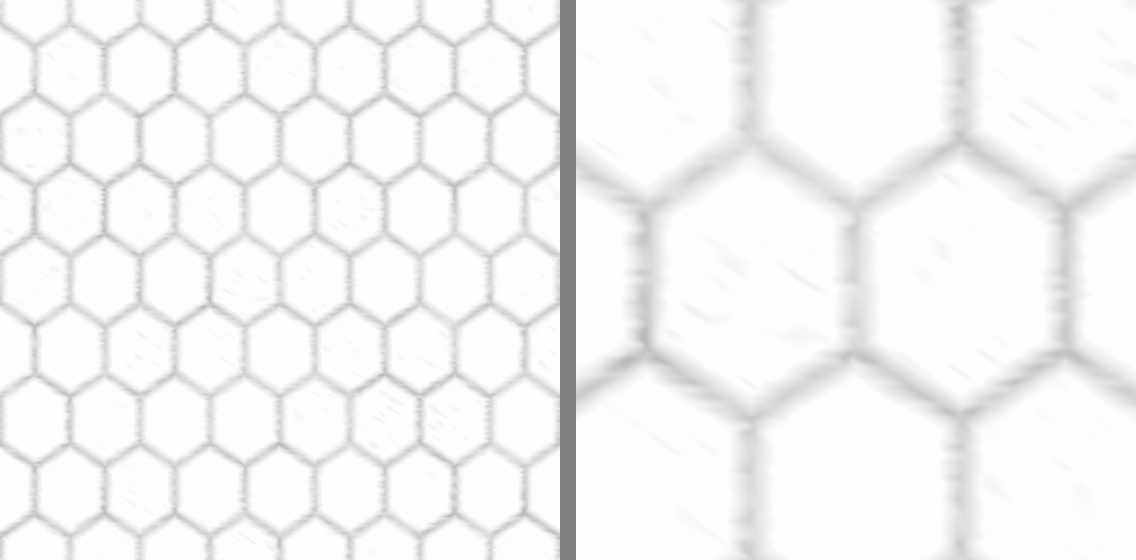
Left: the whole. Right: its middle third, enlarged.
Give the GLSL for this pattern, as a Shadertoy shader.

```glsl
// Pale tiling honeycomb with soft, streaky grey walls and faintly scratched cells.

const float CELLS = 8.0;

float hash(vec2 p) {
    vec3 q = fract(vec3(p.xyx) * vec3(0.1031, 0.1030, 0.0973));
    q += dot(q, q.yzx + 33.33);
    return fract((q.x + q.y) * q.z);
}

// Value noise that repeats after a whole number of lattice steps.
float wrapNoise(vec2 p, vec2 period) {
    vec2 i = floor(p), f = fract(p);
    f = f * f * (3.0 - 2.0 * f);
    vec2 a = mod(i, period), b = mod(i + 1.0, period);
    return mix(mix(hash(a), hash(vec2(b.x, a.y)), f.x),
               mix(hash(vec2(a.x, b.y)), hash(b), f.x), f.y);
}

// Distance from inside a pointy-topped hexagon to its border.
float hexBorder(vec2 p) {
    p = abs(p);
    return min(0.5 - p.x, (0.667 - p.y - 0.667 * p.x) * 0.832);
}

void mainImage(out vec4 fragColor, in vec2 fragCoord) {
    vec2 uv = fragCoord / iResolution.xy;

    // Grain: horizontal streaks, falling diagonal fibres, broad fading
    float streak = wrapNoise(uv * vec2(44.0, 230.0), vec2(44.0, 230.0));
    vec2 slant = vec2(uv.x - uv.y, 2.0 * uv.x + 3.0 * uv.y);
    float fibre = wrapNoise(slant * vec2(26.0, 48.0), vec2(26.0, 48.0));
    float blotch = wrapNoise(uv * 60.0, vec2(60.0));
    float fade = wrapNoise(uv * 15.0 + 0.3, vec2(15.0));

    // Nearest cell of the two interleaved row sets
    vec2 p = uv * CELLS;
    p.x += (streak - 0.5) * 0.03;
    vec2 oddCell = vec2(round(p.x), 2.0 * round((p.y - 1.0) * 0.5) + 1.0);
    vec2 evenCell = vec2(floor(p.x) + 0.5, 2.0 * round(p.y * 0.5));
    bool isOdd = hexBorder(p - oddCell) > hexBorder(p - evenCell);
    vec2 cell = isOdd ? oddCell : evenCell;
    vec2 q = abs(p - cell);
    float border = hexBorder(q);
    float cellRandom = hash(mod(cell, CELLS) * 2.0 + 7.0);

    // Wall: light shoulder, dark core, heavier joints
    float ragged = border + (fibre - 0.5) * 0.025 + (blotch - 0.5) * 0.015;
    float shoulder = 1.0 - smoothstep(0.07, 0.115, ragged);
    float core = 1.0 - smoothstep(0.0, 0.085, ragged);
    float joint = min(length(q - vec2(0.0, 0.667)), length(q - vec2(0.5, 0.333)));
    float grain = 0.35 + 0.55 * streak + 0.45 * fibre + 0.3 * blotch;
    float strength = mix(0.6, 1.15, fade) + 0.25 * (1.0 - smoothstep(0.0, 0.2, joint));

    // Faint scratches inside some of the cells
    float scratch = smoothstep(0.62, 0.95, fibre) * smoothstep(0.3, 0.8, blotch);
    scratch *= smoothstep(0.4, 0.9, cellRandom) * (1.0 - shoulder);

    float tone = 0.994 - 0.045 * shoulder * (0.5 + 0.5 * grain)
               - 0.135 * core * grain * strength - 0.045 * scratch;
    fragColor = vec4(vec3(tone), 1.0);
}
```
